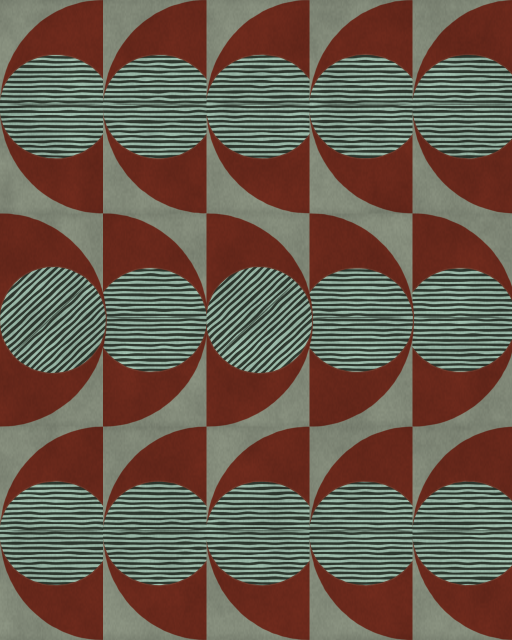
Give the GLSL for this pattern, as a WebGL 2 fragment shader.

```glsl
#version 300 es
precision highp float;

#define ROWS 3.0
#define CELL_W 0.4835
#define STRIPE_PITCH 0.0234
#define STRIPE_DARK 0.25
#define STRIPE_TILT 0.75
#define WOBBLE 0.14
#define WEAR 0.20
#define RED vec3(0.405, 0.155, 0.105)
#define GREY vec3(0.505, 0.535, 0.47)
#define MINT vec3(0.59, 0.71, 0.645)
#define INK vec3(0.175, 0.21, 0.175)
#define TAN vec3(0.47, 0.36, 0.29)

uniform vec2 u_resolution;
out vec4 fragColor;

float hash(vec2 p) {
  uvec2 n = uvec2(ivec2(floor(p))) * uvec2(1597u, 3812u);
  uint h = (n.x ^ n.y) * 747796u + 28914u;
  h = (h ^ (h >> 15)) * 2246822u;
  h ^= h >> 13;
  return float(h & 65535u) / 65535.0;
}

float noise(vec2 p) {
  vec2 i = floor(p), f = fract(p);
  f = f * f * (3.0 - 2.0 * f);
  return mix(mix(hash(i), hash(i + vec2(1, 0)), f.x),
             mix(hash(i + vec2(0, 1)), hash(i + vec2(1, 1)), f.x), f.y);
}

float fbm(vec2 p) {
  float sum = 0.0, amp = 0.5;
  for (int i = 0; i < 4; i++) {
    sum += amp * noise(p);
    p = p * 2.1 + 7.3;
    amp *= 0.5;
  }
  return sum;
}

// Approximate signed distance to an ellipse
float ellipse(vec2 p, vec2 r) {
  float k = length(p / r);
  return k * (k - 1.0) / max(length(p / (r * r)), 1e-4);
}

float fill(float d, float soft) {
  return 1.0 - smoothstep(-soft, soft, d);
}

// Striped cloth, s runs across the stripes
vec3 stripes(vec2 q, float scale, float tilt, float soft, vec2 id) {
  float c = cos(tilt), s = sin(tilt);
  vec2 t = vec2(c * q.x + s * q.y, c * q.y - s * q.x) / scale;
  float pitch = t.y / STRIPE_PITCH;
  pitch += WOBBLE * (noise(t * vec2(16.0, 50.0) + id * 9.0 + 40.0) - 0.5) * 2.0;
  float d = abs(fract(pitch + 0.5) - 0.5) - STRIPE_DARK;
  vec3 col = mix(MINT, INK, fill(d, soft / STRIPE_PITCH));
  // Worn seam through the middle
  float seam = fill(abs(t.y - 0.5 * STRIPE_PITCH) - 0.003, soft);
  float span = fill(abs(t.x) - 0.2, 0.05);
  return mix(col, INK, 0.6 * seam * span);
}

// Half disc and striped disc; q starts at the middle of the cell's left side
void motif(inout vec3 col, vec2 q, vec2 id, float soft) {
  bool flipped = id.y == 1.0;
  bool tilted = flipped && id.x < 3.0 && mod(id.x, 2.0) == 0.0;
  vec2 m = vec2(flipped ? q.x : CELL_W - q.x, q.y);
  float rough = 0.002 * (noise(q * 45.0 + id * 5.0 + 60.0) - 0.5);

  float reach = tilted ? 0.5 : (flipped ? 0.49 : CELL_W);
  float bow = ellipse(m, vec2(reach, 0.5)) + rough;
  col = mix(col, RED, fill(bow, soft * 1.4));

  vec2 radius = tilted ? vec2(0.248) : vec2(0.262, 0.242);
  vec2 centre = vec2(tilted ? 0.248 : 0.223, 0.0);
  float disc = ellipse(m - centre, radius) + rough;
  vec2 across = vec2(flipped ? m.x - centre.x : centre.x - m.x, q.y);
  vec3 cloth = stripes(across, radius.y / 0.242, tilted ? STRIPE_TILT : 0.0, soft, id);
  // Thin frayed rim
  col = mix(col, TAN, 0.4 * fill(abs(disc - 0.003) - 0.002, soft * 1.5) * fill(bow, soft));
  col = mix(col, cloth, fill(disc, soft));
}

vec3 pattern(vec2 p, float soft) {
  vec2 id = floor(p / vec2(CELL_W, 1.0));
  vec2 q = p - id * vec2(CELL_W, 1.0) - vec2(0.0, 0.5);
  vec3 col = GREY;
  motif(col, q, id, soft);
  // The middle row bulges slightly over its right neighbour
  if (id.y == 1.0 && id.x > 0.0 && id.x != 2.0 && q.x < 0.03)
    motif(col, q + vec2(CELL_W, 0.0), id - vec2(1.0, 0.0), soft);

  // Blotches, weave and darker cloth along the row seams
  float blotch = fbm(q * vec2(9.0, 7.0) + id * 13.0 + 30.0) - 0.47;
  float weave = noise(p * vec2(170.0, 90.0) + 20.0) - 0.5;
  float edge = smoothstep(0.465, 0.5, abs(q.y));
  return col * (1.0 + WEAR * blotch + 0.07 * weave - 0.05 * edge);
}

void main() {
  float px = ROWS / u_resolution.y;
  vec3 sum = vec3(0.0);
  for (int i = 0; i < 4; i++) {
    vec2 offset = vec2(i & 1, i >> 1) * 0.5 - 0.25;
    sum += pattern((gl_FragCoord.xy + offset) * px, px * 0.4);
  }
  fragColor = vec4(sum * 0.25, 1.0);
}
```
